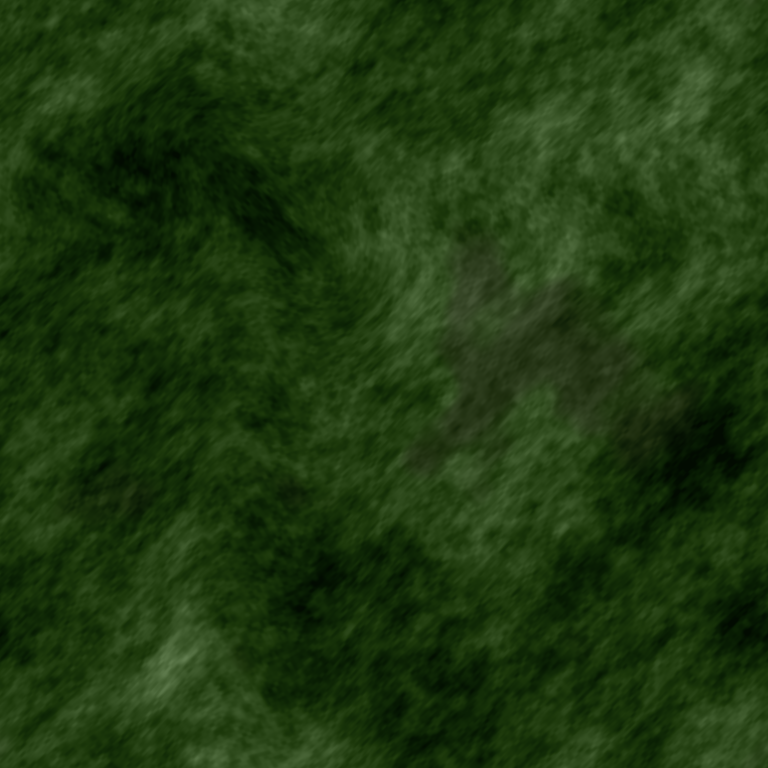
A Shadertoy shader for this texture:

```glsl
// Mottled mossy green surface with pale haze, dark hollows and fine diagonal grain; tiles.

#define MOSS vec3(0.11, 0.22, 0.04)
#define EARTH vec3(0.115, 0.145, 0.06)
#define CLOUD_CELLS vec2(3.0, 4.0)
#define GRAIN_CELLS vec2(24.0, 44.0)
#define CLOUD_WEIGHT 0.86
#define GRAIN_WEIGHT 0.48
#define SHADE_DEPTH 0.25
#define HAZE_GAIN 0.05
#define EARTH_AMOUNT 0.6
#define WARP 0.022

const float TAU = 6.2831853;
const float VALUE_NOISE_DEVIATION = 0.21;

float hash(vec2 cell, float seed) {
    uvec3 n = uvec3(ivec3(vec3(cell, seed)));
    uint h = n.x * 1597334677u ^ n.y * 3812015801u ^ n.z * 2798796415u;
    h = (h ^ (h >> 16)) * 2146121005u;
    h = (h ^ (h >> 15)) * 2221713035u;
    return float((h ^ (h >> 16)) >> 8) / 16777216.0;
}

// Random value of a cell on the diagonal lattice, wrapped to the canvas.
float cellValue(vec2 cell, vec2 cells, float seed) {
    float row = floor((cell.y + 0.5) / cells.y);
    cell -= row * cells;
    cell.x -= 2.0 * cells.x * floor((cell.x + 0.5) / (2.0 * cells.x));
    return hash(cell, seed);
}

float valueNoise(vec2 p, vec2 cells, float seed) {
    p *= cells;
    vec2 i = floor(p);
    vec2 f = p - i;
    f = f * f * f * (f * (f * 6.0 - 15.0) + 10.0);
    float bottom = mix(cellValue(i, cells, seed),
                       cellValue(i + vec2(1, 0), cells, seed), f.x);
    float top = mix(cellValue(i + vec2(0, 1), cells, seed),
                    cellValue(i + vec2(1, 1), cells, seed), f.x);
    return mix(bottom, top, f.y);
}

// Layered noise with zero mean and roughly unit deviation.
float layers(vec2 p, vec2 cells, int octaves, float gain, float seed) {
    float sum = 0.0, power = 0.0, weight = 1.0;
    for (int i = 0; i < octaves; i++) {
        sum += weight * (valueNoise(p, cells, seed + float(i)) - 0.5);
        power += weight * weight;
        weight *= gain;
        cells *= 2.0;
    }
    return sum / (sqrt(power) * VALUE_NOISE_DEVIATION);
}

// Bends the lattice with periodic sines so that no straight rows show.
vec2 warp(vec2 uv) {
    for (int i = 1; i <= 5; i++) {
        float f = float(i);
        vec2 phase = vec2(1.7, 4.1) * f;
        uv += WARP / f * sin(TAU * f * uv.yx + phase);
    }
    return uv;
}

void mainImage(out vec4 fragColor, in vec2 fragCoord) {
    vec2 uv = warp(fragCoord / iResolution.xy);
    vec2 diagonal = vec2(uv.x + uv.y, uv.x - uv.y);

    // Broad clouds plus grain stretched along the rising diagonal.
    float cloud = layers(diagonal, CLOUD_CELLS, 6, 0.64, 10.0);
    float grain = layers(diagonal, GRAIN_CELLS, 3, 0.8, 30.0);
    float tone = CLOUD_WEIGHT * cloud + GRAIN_WEIGHT * grain + 0.15;

    // Faint brown patches.
    float patches = layers(diagonal, vec2(4.0, 5.0), 3, 0.5, 50.0);
    float earth = EARTH_AMOUNT * smoothstep(1.2, 2.3, patches);
    vec3 color = mix(MOSS, EARTH, earth);

    // Hollows deepen the green, raised parts gain a neutral haze.
    float shade = max(1.0 + SHADE_DEPTH * min(tone, 0.0), 0.2);
    float haze = max(tone, 0.0) * (1.0 - 0.5 * earth);
    color *= pow(vec3(shade), vec3(1.8, 1.0, 1.8));
    color += HAZE_GAIN * haze + 0.003 * haze * haze;

    fragColor = vec4(color, 1.0);
}
```
